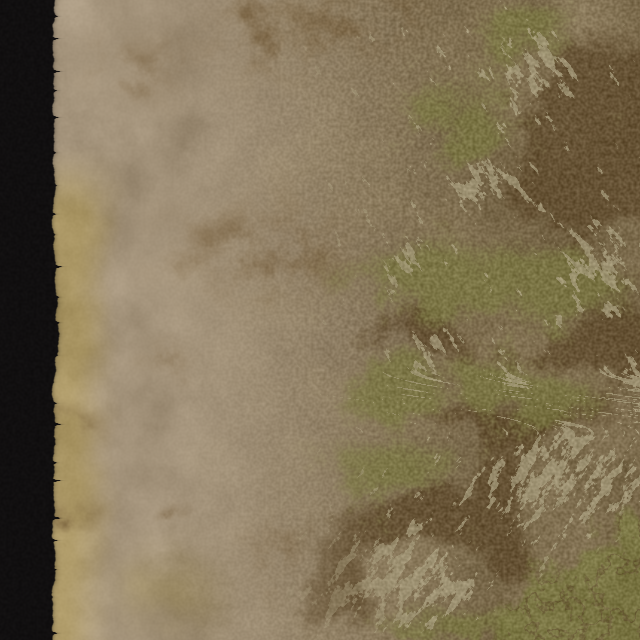
Give the GLSL for this texture, as a Shadertoy shader.

```glsl
// Weathered parchment with a torn dark left edge, mossy stains and flaking pale plaster.
const vec3 BACKING = vec3(0.065, 0.058, 0.060);
const vec3 PAPER   = vec3(0.640, 0.575, 0.480);
const vec3 OCHRE   = vec3(0.680, 0.600, 0.385);
const vec3 AGED    = vec3(0.490, 0.425, 0.305);
const vec3 STAIN   = vec3(0.420, 0.325, 0.190);
const vec3 EARTH   = vec3(0.365, 0.285, 0.170);
const vec3 MOSS    = vec3(0.475, 0.465, 0.255);
const vec3 PLASTER = vec3(0.655, 0.615, 0.490);
const float TEAR_X = 0.084;
const float TEAR_ROUGHNESS = 0.009;
const float SPIKE_COUNT = 23.0;
const float SPIKE_LENGTH = 0.014;
const float SPIKE_WIDTH = 0.0035;
const float GRAIN = 0.075;

// Soft patches: centre in xy, radii in zw.
const vec4 STAINS[9] = vec4[9](
    vec4(0.40, 0.95, 0.07, 0.06), vec4(0.22, 0.91, 0.06, 0.04),
    vec4(0.42, 0.62, 0.13, 0.06), vec4(0.27, 0.435, 0.035, 0.025),
    vec4(0.115, 0.325, 0.05, 0.025), vec4(0.12, 0.205, 0.03, 0.02),
    vec4(0.28, 0.215, 0.015, 0.015), vec4(0.43, 0.13, 0.035, 0.035),
    vec4(0.56, 0.97, 0.12, 0.05));
const vec4 EARTHS[9] = vec4[9](
    vec4(0.92, 0.70, 0.17, 0.09), vec4(0.96, 0.85, 0.12, 0.08),
    vec4(0.78, 0.12, 0.05, 0.06), vec4(0.66, 0.47, 0.10, 0.05),
    vec4(0.96, 0.46, 0.11, 0.07), vec4(0.66, 0.20, 0.11, 0.04),
    vec4(0.54, 0.10, 0.07, 0.08), vec4(0.78, 0.25, 0.05, 0.05),
    vec4(0.82, 0.34, 0.14, 0.03));
const vec4 MOSSES[9] = vec4[9](
    vec4(0.72, 0.82, 0.08, 0.06), vec4(0.68, 0.56, 0.14, 0.06),
    vec4(0.77, 0.40, 0.07, 0.045), vec4(0.88, 0.54, 0.08, 0.06),
    vec4(0.60, 0.27, 0.10, 0.06), vec4(0.62, 0.40, 0.07, 0.04),
    vec4(0.84, 0.94, 0.07, 0.06), vec4(0.72, 0.02, 0.10, 0.03),
    vec4(0.87, 0.36, 0.07, 0.04));
const vec4 FLAKES[9] = vec4[9](
    vec4(0.87, 0.26, 0.13, 0.08), vec4(0.62, 0.09, 0.12, 0.08),
    vec4(1.00, 0.40, 0.03, 0.06), vec4(0.86, 0.88, 0.06, 0.05),
    vec4(0.75, 0.72, 0.07, 0.04), vec4(0.62, 0.58, 0.03, 0.04),
    vec4(0.93, 0.58, 0.06, 0.06), vec4(0.66, 0.44, 0.04, 0.04),
    vec4(0.81, 0.42, 0.03, 0.04));

float hash(float n) { return fract(sin(n * 91.35) * 4375.85); }

vec2 gradientAt(vec2 cell) {
    vec3 h = fract(cell.xyx * vec3(0.1031, 0.1030, 0.0973));
    h += dot(h, h.yzx + 33.33);
    float angle = 6.2832 * fract((h.x + h.y) * h.z);
    return vec2(cos(angle), sin(angle));
}

float noise(vec2 p) {
    vec2 i = floor(p), f = p - i;
    vec2 u = f * f * f * (f * (f * 6.0 - 15.0) + 10.0);
    vec2 e = vec2(0.0, 1.0);
    float low = mix(dot(gradientAt(i), f), dot(gradientAt(i + e.yx), f - e.yx), u.x);
    float high = mix(dot(gradientAt(i + e), f - e), dot(gradientAt(i + 1.0), f - 1.0), u.x);
    return 1.4 * mix(low, high, u.y);
}

float fbm(vec2 p) {
    float sum = 0.0, gain = 0.5;
    for (int i = 0; i < 5; i++) {
        sum += gain * noise(p);
        p = mat2(1.6, 1.2, -1.2, 1.6) * p + 7.3;
        gain *= 0.55;
    }
    return sum;
}

float cover(vec4 patches[9], vec2 p) {
    float sum = 0.0;
    for (int i = 0; i < 9; i++) {
        vec2 d = (p - patches[i].xy) / patches[i].zw;
        sum += exp(-dot(d, d));
    }
    return min(sum, 1.0);
}

// Horizontal position of the torn border, with thin slits reaching inward.
float tearLine(float y) {
    float row = y * SPIKE_COUNT, id = floor(row);
    float offset = (fract(row) - mix(0.2, 0.8, hash(id + 3.0))) / SPIKE_COUNT;
    float slit = max(0.0, 1.0 - abs(offset) / SPIKE_WIDTH);
    float bulge = 0.006 * exp(-pow((y - 0.49) / 0.07, 2.0));
    return TEAR_X + bulge + TEAR_ROUGHNESS * fbm(vec2(3.7, y * 22.0))
         + SPIKE_LENGTH * hash(id + 17.0) * slit * slit;
}

void mainImage(out vec4 fragColor, in vec2 fragCoord) {
    vec2 uv = fragCoord / iResolution.xy;
    float cloud = fbm(uv * 5.0), mottle = fbm(uv * 15.0 + 4.0);
    float speckle = noise(uv * 210.0) + 0.6 * noise(uv * 110.0 + 31.0);
    vec2 warped = uv + 0.06 * vec2(cloud, fbm(uv * 6.0 + 19.0)) + 0.02 * mottle;

    // Clean paper on the left ages toward the right.
    float decay = smoothstep(0.25, 0.80, uv.x + 0.20 * cloud + 0.06 * mottle);
    vec3 color = mix(PAPER, AGED, decay);
    float strip = 1.0 - smoothstep(0.11, 0.19, uv.x + 0.04 * cloud);
    color = mix(color, OCHRE, 0.85 * strip * (1.0 - smoothstep(0.66, 0.78, uv.y)));
    color = mix(color, OCHRE * 0.85, 0.6 * exp(-dot((warped - vec2(0.265, 0.07)) * 15.0, (warped - vec2(0.265, 0.07)) * 15.0)));
    color += 0.10 * cloud + 0.06 * mottle;

    // Brown stains, bare earth and moss.
    color = mix(color, STAIN, 0.75 * cover(STAINS, warped) * smoothstep(-0.35, 0.55, mottle));
    float earth = smoothstep(0.25, 0.80, cover(EARTHS, warped) + 0.7 * mottle);
    color = mix(color, EARTH, 0.75 * earth * smoothstep(0.35, 0.6, uv.x));
    float moss = smoothstep(0.20, 0.85, cover(MOSSES, warped) + 0.6 * mottle + 0.12 * speckle);
    color = mix(color, MOSS, 0.75 * moss * smoothstep(0.4, 0.6, uv.x));

    // Slanted plaster flakes, leaning the other way near the bottom.
    float lean = mix(0.6, -0.6, smoothstep(0.32, 0.42, uv.y));
    vec2 slanted = vec2(uv.x - lean * uv.y, uv.y + 0.3 * lean * uv.x);
    float chips = fbm(slanted * vec2(48.0, 22.0)) + 0.07 * speckle;
    float flake = smoothstep(0.0, 0.10, chips + 0.50 * cover(FLAKES, warped) - 0.36);
    color = mix(color, PLASTER, 0.75 * flake * smoothstep(0.35, 0.7, uv.x));

    // Moss corner with dark veins.
    float corner = smoothstep(-0.02, 0.04, 0.75 * (uv.x - 0.72) - uv.y + 0.12 * mottle);
    float vein = 1.0 - smoothstep(0.0, 0.07, abs(fbm(uv * 17.0 + 53.0)));
    color = mix(color, mix(MOSS + 0.06 * mottle, EARTH, 0.55 * vein), 0.85 * corner);
    color += GRAIN * speckle * mix(0.15, 0.9, smoothstep(0.2, 0.7, uv.x));

    // Torn border over the dark backing.
    float inside = uv.x - tearLine(uv.y);
    color *= 1.0 - 0.3 * exp(-max(inside, 0.0) * 350.0);
    float pixel = 1.0 / iResolution.x;
    color = mix(BACKING + 0.012 * speckle, color, smoothstep(-pixel, pixel, inside));
    fragColor = vec4(clamp(color, 0.0, 1.0), 1.0);
}
```
